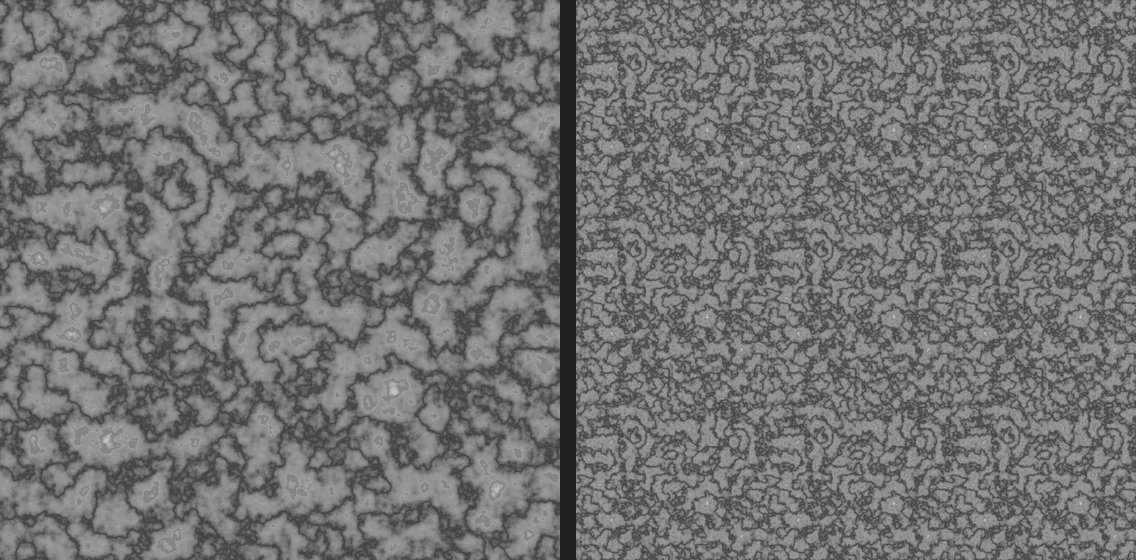
Left: one tile. Right: repeated 3 by 3.
Give the GLSL for this texture, as a Shadertoy shader.

```glsl
// Grey veined stone: folded gradient noise, dark where the field crosses zero.
// Octaves of wrapping noise are summed, scaled to unit deviation and toned;
// the rare high summits get thin pale rims, darker floors and bright cores.

#define BASE_CELLS 12      // noise cells across the tile, first octave
#define OCTAVES 5
#define GAIN 0.56          // amplitude ratio between octaves
#define VEIN_TONE 0.25     // grey in the veins
#define TONE_RANGE 0.355   // rise from veins to plateaus
#define TONE_SLOPE 1.03    // how quickly the veins fade out
#define VEIN_SOFTNESS 0.035
#define RIM_LEVEL 1.93     // height of the pale rim, in deviations
#define RIM_GAIN 0.035
#define FLOOR_DROP 0.085   // darkening inside the rim
#define CORE_LEVEL 2.75    // height where bright cores begin

const float NOISE_DEVIATION = 0.215;
const float QUARTER_PI = 0.78539816;

uint hash(uvec3 v) {
    uint h = v.x * 1597334677u ^ v.y * 3812015801u ^ v.z * 2798796415u;
    h = (h ^ (h >> 16)) * 2146121005u;
    h = (h ^ (h >> 15)) * 2221713035u;
    return h ^ (h >> 16);
}

// One of eight unit directions at a lattice point, wrapped to the period
vec2 gradientAt(ivec2 cell, int period, int layer) {
    ivec2 wrapped = (cell + period) % period;
    float angle = QUARTER_PI * float(hash(uvec3(wrapped, layer + 7)) >> 29);
    return vec2(cos(angle), sin(angle));
}

float gradientNoise(vec2 p, int period, int layer) {
    ivec2 cell = ivec2(floor(p));
    vec2 f = fract(p);
    vec2 fade = f * f * f * (f * (f * 6.0 - 15.0) + 10.0);
    ivec2 e = ivec2(1, 0);
    float a = dot(gradientAt(cell, period, layer), f);
    float b = dot(gradientAt(cell + e.xy, period, layer), f - vec2(e.xy));
    float c = dot(gradientAt(cell + e.yx, period, layer), f - vec2(e.yx));
    float d = dot(gradientAt(cell + e.xx, period, layer), f - vec2(e.xx));
    return mix(mix(a, b, fade.x), mix(c, d, fade.x), fade.y);
}

// Tiling fractal sum with unit standard deviation
float fractalField(vec2 uv) {
    float sum = 0.0, power = 0.0, amplitude = 1.0;
    int period = BASE_CELLS;
    for (int i = 0; i < OCTAVES; i++) {
        sum += amplitude * gradientNoise(uv * float(period), period, i);
        power += amplitude * amplitude;
        amplitude *= GAIN;
        period *= 2;
    }
    return sum / (NOISE_DEVIATION * sqrt(power));
}

float stoneTone(float height) {
    float tone = VEIN_TONE + TONE_RANGE * tanh(TONE_SLOPE * height);

    // Summit details: rim, sunken floor, second rim and core
    float rimOffset = (height - RIM_LEVEL) / 0.09;
    tone += RIM_GAIN * exp(-rimOffset * rimOffset);
    float sunken = smoothstep(RIM_LEVEL, RIM_LEVEL + 0.3, height);
    float core = smoothstep(CORE_LEVEL - 0.25, CORE_LEVEL, height);
    tone -= FLOOR_DROP * sunken * (1.0 - core);
    return tone + 0.16 * smoothstep(CORE_LEVEL, CORE_LEVEL + 0.7, height);
}

void mainImage(out vec4 fragColor, in vec2 fragCoord) {
    vec2 uv = fragCoord / iResolution.xy;
    float field = fractalField(uv);

    // Rounded fold keeps the vein centres smooth
    float height = sqrt(field * field + VEIN_SOFTNESS * VEIN_SOFTNESS);
    fragColor = vec4(vec3(stoneTone(height)), 1.0);
}
```
